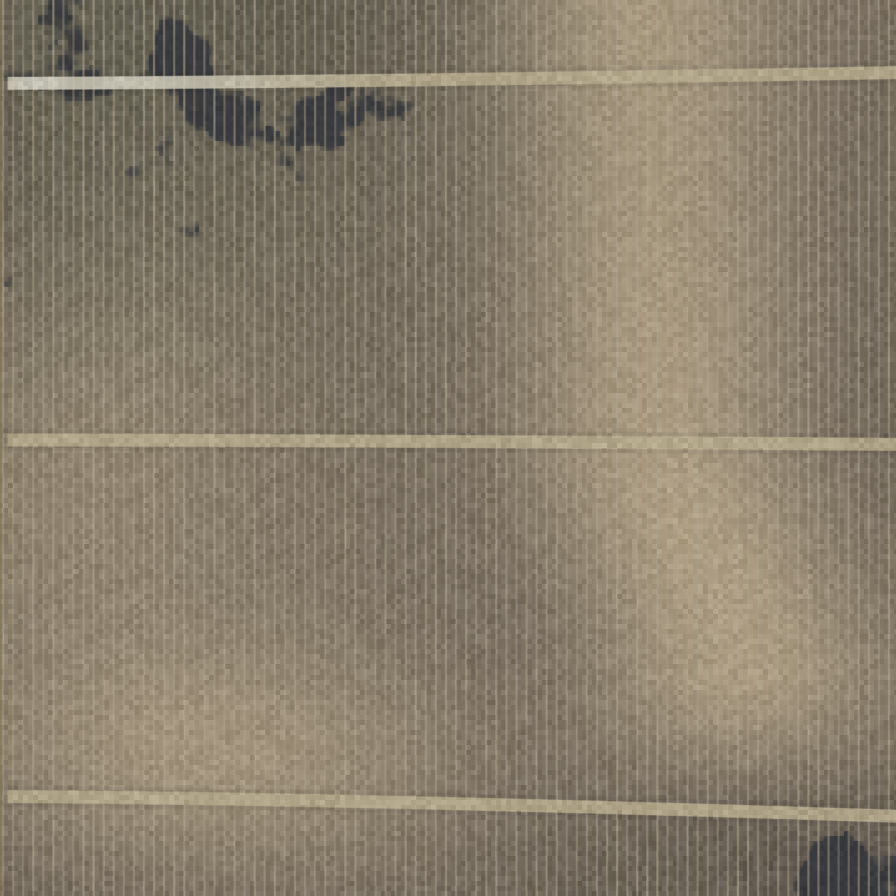
A three.js fragment shader for this texture:

```glsl
varying vec2 vUv;

float hash(vec2 p) {
  return fract(sin(dot(p, vec2(127.1, 311.7))) * 43758.5453);
}

float noise(vec2 p) {
  vec2 i = floor(p), f = fract(p);
  f = f * f * (3.0 - 2.0 * f);
  return mix(mix(hash(i), hash(i + vec2(1.0, 0.0)), f.x),
             mix(hash(i + vec2(0.0, 1.0)), hash(i + 1.0), f.x), f.y);
}

float fbm(vec2 p) {
  float sum = 0.0, amp = 0.53;
  for (int i = 0; i < 4; i++) {
    sum += amp * noise(p);
    p = p * 2.03 + 7.3;
    amp *= 0.5;
  }
  return sum;
}

float glow(vec2 p, vec2 center, vec2 radius) {
  vec2 d = (p - center) / radius;
  return exp(-dot(d, d));
}

// Soft daylight: a bent column on the right and pools on the left
float daylight(vec2 p) {
  float bend = 0.73 + 0.1 * (1.0 - smoothstep(0.22, 0.55, p.y));
  float column = exp(-pow(abs(p.x - bend) / 0.17, 2.0)) * smoothstep(0.06, 0.26, p.y);
  float light = 0.21 + 0.65 * column;
  light += 0.5 * glow(p, vec2(0.25, 0.15), vec2(0.3, 0.14));
  light += 0.4 * glow(p, vec2(0.08, 0.46), vec2(0.28, 0.25));
  light -= 0.16 * glow(p, vec2(0.93, 0.0), vec2(0.2, 0.1));
  return light + 0.1 * (noise(p * 5.0) - 0.5);
}

// Leafy shadows gathered in two opposite corners
float foliage(vec2 p) {
  float cover = 1.05 * glow(p, vec2(0.19, 0.97), vec2(0.32, 0.23));
  cover = max(cover, 1.2 * glow(p, vec2(0.94, 0.0), vec2(0.11, 0.07)));
  return smoothstep(0.51, 0.58, fbm(p * 15.0 + 3.0) - 0.4 * (1.0 - cover));
}

void main() {
  vec2 uv = vUv;

  // Woven cells, two to each thread interval
  vec2 cell = floor(vec2(uv.x * 89.0 - 0.3, uv.y * 89.0) * 2.0);
  float grain = hash(cell) + 0.5 * hash(cell + 41.0) - 0.75;
  vec2 cellUv = (cell + vec2(1.1, 0.5)) / 178.0;
  vec2 mosaicUv = mix(uv, cellUv, 0.6);

  float light = daylight(mosaicUv);
  vec3 color = mix(vec3(0.36, 0.33, 0.3), vec3(0.71, 0.645, 0.535), light);
  float corner = glow(uv, vec2(0.12, 0.95), vec2(0.35, 0.3));
  color *= mix(vec3(1.0), vec3(0.9, 0.95, 0.92), corner);
  float shadow = foliage(mosaicUv);
  color = mix(color, vec3(0.2, 0.21, 0.23), 0.88 * shadow);

  // Fine vertical threads
  float column = uv.x * 89.0 - 0.3;
  float threadId = floor(column + 0.5);
  float threadDist = abs(column - threadId) / 89.0;
  float thread = 1.0 - smoothstep(0.0003, 0.0021, threadDist);
  float strength = 0.4 + 0.2 * hash(vec2(threadId, 5.0));
  strength *= 0.8 + 0.4 * noise(vec2(threadId * 3.7, uv.y * 18.0));
  color = mix(color, vec3(0.68, 0.64, 0.56), thread * strength);

  // Three sagging crossbars, the top one bleached at its left end
  for (int i = -1; i <= 1; i++) {
    float row = float(i);
    float center = 0.509 + 0.398 * row + (0.017 * row - 0.005) * pow(uv.x, 1.5);
    float dist = abs(uv.y - center);
    float bar = 1.0 - smoothstep(0.0062, 0.0082, dist);
    bar *= smoothstep(0.007, 0.01, uv.x);
    float bleach = max(row, 0.0) * (1.0 - smoothstep(0.1, 0.5, uv.x));
    bleach *= 0.5 + 0.7 * noise(vec2(uv.x * 22.0, 9.0));
    vec3 barColor = mix(vec3(0.71, 0.665, 0.55), vec3(0.85, 0.85, 0.81), bleach);
    float rim = 1.0 - smoothstep(0.001, 0.004, abs(dist - 0.0095));
    color *= 1.0 - 0.06 * rim;
    color = mix(color, barColor, 0.88 * bar);
  }

  // Cell grain and a faint ochre left border
  color += grain * 0.075 * (1.0 - 0.6 * shadow);
  float border = 1.0 - smoothstep(0.001, 0.004, uv.x);
  color = mix(color, vec3(0.52, 0.47, 0.34), 0.6 * border);

  gl_FragColor = vec4(color, 1.0);
}
```
